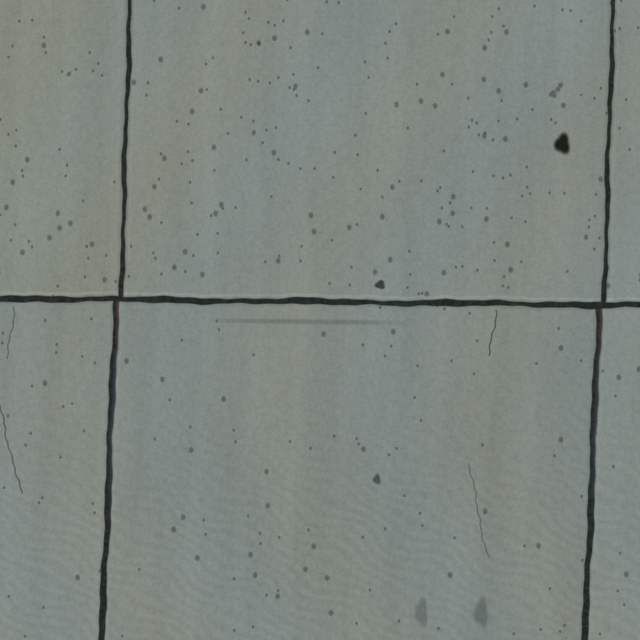
Write a three.js fragment shader that draws this texture.

```glsl
varying vec2 vUv;

vec2 hash2(vec2 p) {
  return fract(sin(vec2(dot(p, vec2(127.1, 311.7)), dot(p, vec2(269.5, 183.3)))) * 4375.85);
}

// Cellular noise: x = distance to the nearest point, y = random id of its cell
vec2 cell(vec2 p) {
  vec2 base = floor(p), nearest = vec2(8.0, 0.0);
  for (int j = -1; j <= 1; j++)
    for (int i = -1; i <= 1; i++) {
      vec2 id = base + vec2(float(i), float(j));
      float d = length(id + hash2(id) - p);
      if (d < nearest.x) nearest = vec2(d, hash2(id + 37.0).x);
    }
  return nearest;
}

float wobble(float t) {
  return 0.0010 * sin(t * 23.0) + 0.0007 * sin(t * 61.0 + 1.0) + 0.0005 * sin(t * 157.0 + 2.0);
}

float band(float d, float halfWidth) {
  return 1.0 - smoothstep(halfWidth - 0.0016, halfWidth + 0.0016, abs(d));
}

float spot(vec2 p, vec2 center, vec2 radius) {
  vec2 q = (p - center) / radius;
  float ragged = 0.15 * sin(3.0 * atan(q.y, q.x + 0.001) + 1.0);
  return 1.0 - smoothstep(0.6, 1.25, length(q) + ragged);
}

float crack(vec2 p, vec2 a, vec2 b) {
  p.x += 1.5 * wobble(p.y * 2.0);
  vec2 ab = b - a;
  float t = clamp(dot(p - a, ab) / dot(ab, ab), 0.0, 1.0);
  return 1.0 - smoothstep(0.0003, 0.0022, length(p - a - ab * t));
}

void main() {
  vec2 p = vUv;

  // Joint layout: one level seam, leaning uprights that shift below it
  float seam = p.y - 0.534 + 0.011 * p.x + wobble(p.x);
  float upper = step(0.0, seam);
  float jointX = mix(0.181 + 0.042 * (p.y - 0.52), 0.189 + 0.030 * (p.y - 0.535), upper);
  float across = p.x - jointX + wobble(p.y + 0.4 * upper);
  float column = floor(across / 0.755);
  float upright = mod(across + 0.3775, 0.755) - 0.3775;

  // Slab tone with broad stains and vertical streaks
  float lean = p.x - 0.035 * p.y;
  float streak = sin(lean * 47.0 + 0.8 * sin(p.y * 5.0)) + 0.7 * sin(lean * 89.0 + sin(p.y * 7.0 + 2.0))
               + 0.5 * sin(lean * 171.0 + 1.3 * sin(p.y * 9.0));
  float stain = cell(vec2(lean * 14.0, p.y * 4.0)).x - 0.5;
  float cloud = sin(p.x * 7.0 + 2.0 * sin(p.y * 5.0)) * sin(p.y * 8.0 + p.x * 3.0);
  vec3 color = vec3(0.503, 0.533, 0.511);
  color += 0.005 * streak - 0.018 * stain + 0.005 * cloud;
  color += 0.010 * (hash2(vec2(column, upper)).x - 0.5);
  color += vec3(0.010, 0.004, -0.012) * upper * (1.0 - smoothstep(0.0, 0.5, p.x));
  color += vec3(-0.006, 0.0, 0.008) * sin(lean * 19.0 + 3.0 * sin(p.y * 4.0));

  // Fine grain, with slanted trowel ripples on the lower slabs
  vec2 grain = cell(p * 190.0);
  vec2 coarse = cell(vec2(p.x * 95.0, p.y * 60.0));
  color += 0.030 * (0.5 - grain.x) + 0.022 * (0.45 - coarse.x);
  color += 0.016 * (vec3(grain.y, fract(grain.y * 7.0), fract(grain.y * 13.0)) - 0.5);
  float ripple = sin(p.x * 170.0 + p.y * 310.0 + 2.5 * sin(p.x * 43.0) + 2.0 * sin(p.y * 57.0 - p.x * 31.0));
  color += 0.008 * ripple * (1.0 - smoothstep(0.15, 0.5, p.y));

  // Scattered pits, denser on the upper slabs
  for (int i = 0; i < 2; i++) {
    float scale = 48.0 + 37.0 * float(i);
    vec2 pit = cell(p * vec2(scale, scale * 0.8) + 11.0 * float(i));
    float chosen = step(0.97 - 0.05 * upper, pit.y);
    color *= 1.0 - 0.28 * chosen * (1.0 - smoothstep(0.08, 0.26, pit.x));
  }

  // Larger blemishes, hairline cracks and a smear under the seam
  float marks = 0.55 * spot(p, vec2(0.594, 0.555), vec2(0.008, 0.007));
  marks += 0.40 * spot(p, vec2(0.589, 0.251), vec2(0.006, 0.008));
  marks += 0.30 * spot(p, vec2(0.864, 0.853), vec2(0.006, 0.006));
  marks += 0.17 * spot(p, vec2(0.659, 0.043), vec2(0.010, 0.022));
  marks += 0.19 * spot(p, vec2(0.752, 0.043), vec2(0.011, 0.022));
  marks += 0.32 * crack(p, vec2(0.775, 0.515), vec2(0.765, 0.445));
  marks += 0.20 * crack(p, vec2(0.732, 0.275), vec2(0.762, 0.130));
  marks += 0.28 * crack(p, vec2(0.000, 0.365), vec2(0.032, 0.230));
  marks += 0.22 * crack(p, vec2(0.022, 0.520), vec2(0.012, 0.440));
  float smear = smoothstep(0.30, 0.40, p.x) * (1.0 - smoothstep(0.55, 0.66, p.x));
  marks += 0.13 * smear * (1.0 - smoothstep(0.001, 0.006, abs(p.y - 0.499 + 0.012 * (p.x - 0.35))));
  color *= 1.0 - marks;
  color = mix(color, vec3(0.12, 0.12, 0.10), spot(p, vec2(0.879, 0.775), vec2(0.012, 0.016)));

  // Pale lips and soft shade beside the joints
  color += 0.045 * band(seam - 0.0085, 0.0025) + 0.025 * band(upright - 0.0080, 0.0020);
  float nearest = min(abs(seam), abs(upright));
  color *= 1.0 - 0.10 * (1.0 - smoothstep(0.003, 0.011, nearest));

  // Dark joints, with rusty and bluish filler in the lower uprights
  float uprightWidth = mix(0.0047, 0.0033, upper) + 0.0007 * sin(p.y * 37.0 + column);
  float seamWidth = 0.0043 + 0.0008 * sin(p.x * 29.0) + 0.0005 * sin(p.x * 83.0);
  vec3 jointColor = vec3(0.15, 0.17, 0.16) + 0.05 * (grain.y - 0.5);
  float filler = (1.0 - upper) * smoothstep(0.15, 0.30, p.y) * smoothstep(-0.002, 0.004, upright);
  vec3 fillerColor = mix(vec3(0.23, 0.23, 0.27), vec3(0.30, 0.22, 0.20), smoothstep(0.42, 0.52, p.y));
  color = mix(color, mix(jointColor, fillerColor, filler), band(upright, uprightWidth));
  color = mix(color, jointColor, band(seam, seamWidth));

  gl_FragColor = vec4(color, 1.0);
}
```
